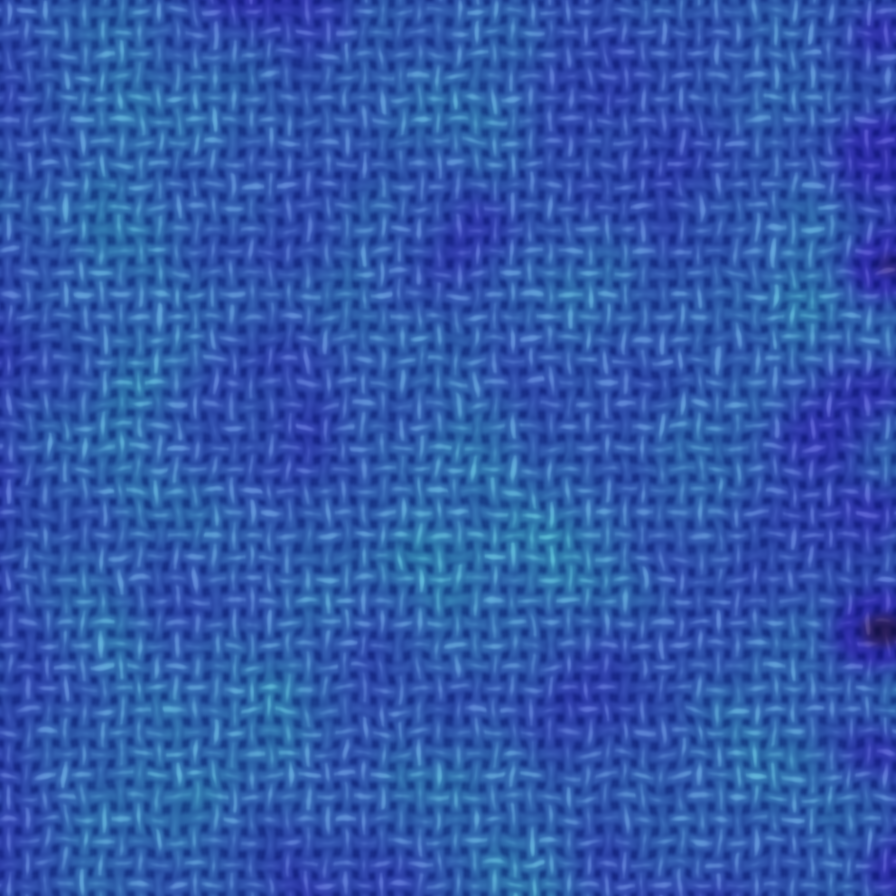
Give the GLSL for this texture, as a Shadertoy shader.

```glsl
// Plain-weave blue cloth, 48 threads across and 41 down, with uneven dye.
// Threads rise and dive along cosine paths over dark gaps; gradient noise
// varies their width and sheen and drifts the dye between violet and teal.

vec2 gradientAt(vec2 cell) {
    float angle = 6.2832 * fract(sin(dot(cell, vec2(127.1, 311.7))) * 43758.5);
    return vec2(cos(angle), sin(angle));
}

float gradientNoise(vec2 p) {
    vec2 i = floor(p), f = fract(p);
    vec2 u = f * f * f * (f * (f * 6.0 - 15.0) + 10.0);
    vec2 e = vec2(1.0, 0.0);
    float low = mix(dot(gradientAt(i), f), dot(gradientAt(i + e), f - e), u.x);
    float high = mix(dot(gradientAt(i + e.yx), f - e.yx),
                     dot(gradientAt(i + 1.0), f - 1.0), u.x);
    return mix(low, high, u.y);
}

// Returns coverage and brightness of one thread.
// across: offset from its axis, along: offset from the crossing,
// side: +1 over or -1 under, vary: slow variation along the thread.
vec2 thread(float across, float along, float side, float vary, float soft) {
    float width = 0.31 + 0.10 * vary;
    float cover = 1.0 - smoothstep(width - soft, width + soft, abs(across));
    float height = side * cos(3.1416 * along);
    float crest = exp(-pow((across - 0.05 * vary) / 0.15, 2.0));
    float sheen = crest * (0.15 + 0.08 * height + 0.25 * vary);
    return vec2(cover, 0.88 + 0.05 * height + 0.10 * vary + sheen);
}

// Signed dye amount: negative is violet, positive is teal.
float dyeAmount(vec2 uv) {
    float dye = 0.80 * gradientNoise(uv * vec2(5.3, 4.7) + 3.7)
              + 0.42 * gradientNoise(uv * vec2(10.0, 9.0) + 21.3)
              + 0.12 * gradientNoise(uv * 21.0 + 8.6);
    // Dark stains spaced along the right edge, every third one strong
    for (int k = 0; k < 8; k++) {
        float n = float(k);
        vec2 d = (uv - vec2(0.99, 0.03 + 0.134 * n)) / vec2(0.05, 0.036);
        float strength = 0.85 + 0.5 * cos(2.0944 * (n - 2.0));
        dye -= strength * exp(-dot(d, d));
    }
    return dye;
}

void mainImage(out vec4 fragColor, in vec2 fragCoord) {
    vec2 uv = fragCoord / iResolution.xy;
    vec2 count = vec2(48.0, 41.0);

    // Slightly crooked grid of crossings
    vec2 p = uv * count;
    p += 0.32 * vec2(gradientNoise(p * vec2(0.3, 0.5)),
                     gradientNoise(p * vec2(0.5, 0.3) + 40.0));
    vec2 id = floor(p), f = fract(p) - 0.5;
    float side = 1.0 - 2.0 * mod(id.x + id.y, 2.0);
    float soft = max(0.15, 0.7 * count.x / iResolution.x);

    // Upright and level threads
    float varyUp = gradientNoise(vec2(id.x * 7.37 + 0.4, p.y * 0.65));
    float varyLevel = gradientNoise(vec2(p.x * 0.6, id.y * 5.41 + 60.3));
    vec2 up = thread(f.x, f.y, side, varyUp, soft);
    vec2 level = thread(f.y, f.x, -side, varyLevel, soft);
    vec2 top = side > 0.0 ? up : level;
    vec2 under = side > 0.0 ? level : up;

    // Gap, then lower thread, then upper thread with a shaded rim
    float light = mix(0.54, under.y, under.x);
    light *= 1.0 - 0.10 * top.x;
    light = mix(light, top.y, top.x);
    light += 0.09 * gradientNoise(p * 2.3);

    // Dye colour
    float dye = dyeAmount(uv);
    vec3 cloth = vec3(0.206, 0.378, 0.70);
    cloth = mix(cloth, vec3(0.20, 0.20, 0.69), smoothstep(-0.1, 0.75, -dye));
    cloth = mix(cloth, vec3(0.20, 0.57, 0.70), smoothstep(-0.1, 0.85, dye));
    cloth = mix(cloth, vec3(0.17, 0.12, 0.36), smoothstep(0.85, 1.5, -dye));

    // Gaps lose red and green faster than blue; crests turn paler
    vec3 color = cloth * pow(vec3(light), vec3(1.25, 0.95, 0.42));
    color += vec3(0.08, 0.09, 0.06) * smoothstep(0.98, 1.25, light);
    fragColor = vec4(clamp(color, 0.0, 1.0), 1.0);
}
```
